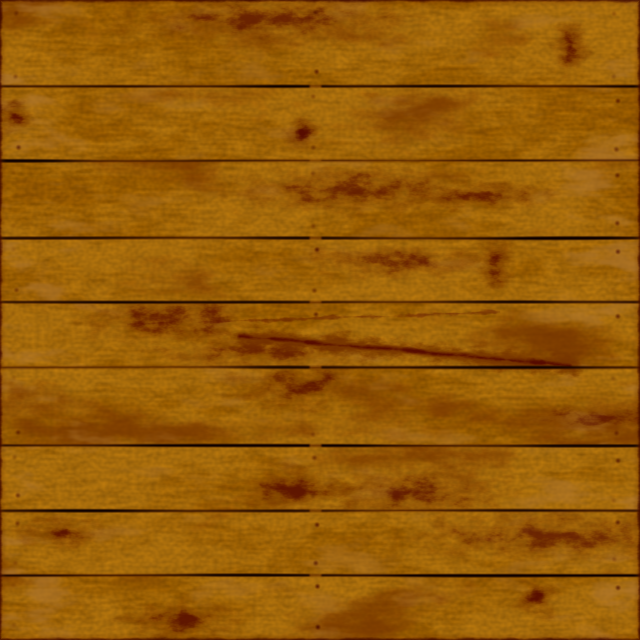
A Shadertoy shader for this texture:

```glsl
// Nine weathered, honey-brown boards stacked across the canvas.
// Stretched gradient noise makes the grain; hashed ellipses make the stains;
// distance functions draw the dark gaps, nails and two long splits.

const int PLANKS = 9;
const float SEAMS[10] = float[10](0.0, 0.101, 0.202, 0.304, 0.426,
                                  0.528, 0.628, 0.749, 0.865, 1.0);
const vec3 HONEY = vec3(0.65, 0.42, 0.045);
const vec3 BROWN = vec3(0.56, 0.325, -0.02);
const vec3 UMBER = vec3(0.45, 0.19, -0.02);
const vec3 RUST  = vec3(0.32, 0.02, 0.0);
const vec3 PALE  = vec3(0.68, 0.46, 0.18);
const vec3 GAP   = vec3(0.10, 0.0, 0.0);
const float GAP_HALF = 0.0017;
const float NAIL_RADIUS = 0.0028;
const float NAIL_INSET = 0.020;
const float NAIL_MIDDLE = 0.493;
const float NAIL_SPACING = 0.468;
const int STAINS_PER_PLANK = 2;
const vec4 MAIN_SPLIT = vec4(0.375, 0.474, 0.890, 0.430);
const vec4 FAINT_SPLIT = vec4(0.200, 0.494, 0.780, 0.512);

vec2 hash2(vec2 p) {
    vec3 q = fract(p.xyx * vec3(0.1031, 0.1030, 0.0973));
    q += dot(q, q.yzx + 33.33);
    return fract((q.xx + q.yz) * q.zy);
}

float cornerSlope(vec2 cell, vec2 offset) {
    float angle = 6.2832 * hash2(cell).x;
    return dot(vec2(cos(angle), sin(angle)), offset);
}

// Gradient noise, roughly -0.7 to 0.7
float noise(vec2 p) {
    vec2 i = floor(p), f = p - i, e = vec2(0.0, 1.0);
    vec2 u = f * f * f * (f * (f * 6.0 - 15.0) + 10.0);
    return mix(mix(cornerSlope(i, f), cornerSlope(i + e.yx, f - e.yx), u.x),
               mix(cornerSlope(i + e, f - e), cornerSlope(i + 1.0, f - 1.0), u.x), u.y);
}

float fbm(vec2 p) {
    float sum = 0.0, gain = 0.6;
    for (int k = 0; k < 4; k++) {
        sum += gain * noise(p);
        p = p * 2.03 + 17.3;
        gain *= 0.55;
    }
    return sum;
}

// x: distance to the segment, y: position along it
vec2 segment(vec2 p, vec4 ends) {
    vec2 a = p - ends.xy, b = ends.zw - ends.xy;
    float t = clamp(dot(a, b) / dot(b, b), 0.0, 1.0);
    return vec2(length(a - b * t), t);
}

float below(float d, float limit, float soft) {
    return 1.0 - smoothstep(limit - soft, limit + soft, d);
}

void mainImage(out vec4 fragColor, in vec2 fragCoord) {
    vec2 uv = fragCoord / iResolution.xy;
    float px = 1.0 / min(iResolution.x, iResolution.y);

    // Board under this point
    int plank = 0;
    for (int i = 1; i < PLANKS; i++) if (uv.y > SEAMS[i]) plank = i;
    float low = SEAMS[plank], high = SEAMS[plank + 1];
    float id = float(plank);
    vec2 seed = 40.0 + id * vec2(13.7, 29.1);

    // Grain: broad tone, ring figure, fine fibres and specks
    float broad = fbm(uv * vec2(3.0, 8.0) + seed);
    float warp = noise(uv * vec2(5.0, 11.0) + seed + 7.0);
    float figure = sin(60.0 * (uv.y + 0.12 * warp) + 26.0 * broad);
    float fibre = noise(uv * vec2(26.0, 170.0) + seed);
    float mottle = fbm(uv * vec2(28.0, 50.0) + seed);
    float speck = noise(uv * vec2(130.0, 160.0) + seed);
    float tone = 0.57 + 0.9 * broad + 0.05 * figure + 0.12 * fibre + 0.22 * mottle
               + 0.2 * (hash2(vec2(id, 5.0)).x - 0.5);
    vec3 col = mix(BROWN, HONEY, smoothstep(0.1, 0.75, tone));
    col *= 1.0 + 0.08 * fibre + 0.09 * mottle + 0.12 * speck;

    // Large soft shadows, red-brown and running along the board
    float shade = fbm(uv * vec2(2.6, 7.0) + seed.yx + 3.0) + 0.2 * mottle;
    col = mix(col, UMBER, 0.75 * smoothstep(0.10, 0.45, shade));

    // Pale scuffs, heavier near the board ends
    float ends = smoothstep(0.28, 0.50, abs(uv.x - 0.5));
    float scuff = fbm(uv * vec2(7.0, 20.0) + seed + 61.0);
    col = mix(col, PALE, (0.4 + 0.3 * ends) * smoothstep(0.10, 0.42, scuff + 0.08 * ends));

    // Rusty stains: a wide thin halo around a dense ragged heart
    float ragged = fbm(uv * vec2(26.0, 48.0) + seed + 23.0);
    for (int k = 0; k < STAINS_PER_PLANK; k++) {
        vec2 place = hash2(vec2(id * 3.1 + 2.0, float(k) + 11.0));
        vec2 size = hash2(vec2(id + 31.0, float(k) * 5.7 + 3.0));
        vec2 center = vec2(place.x, mix(low, high, 0.2 + 0.6 * place.y));
        vec2 radius = vec2(mix(0.016, 0.16, size.x * size.x), mix(0.010, 0.030, size.y));
        float d = length((uv - center) / radius) + 1.6 * ragged;
        float strength = mix(0.9, 0.55, size.x);
        col = mix(col, UMBER, 0.85 * strength * below(d, 1.1, 0.9));
        col = mix(col, RUST, strength * below(d, 0.35, 0.5));
    }

    // Long splits with a reddish bleed, broken along their length
    vec2 wobble = vec2(0.0, 0.003 * noise(vec2(uv.x * 18.0, 3.5)));
    vec2 split = segment(uv + wobble, MAIN_SPLIT);
    col = mix(col, UMBER, 0.85 * below(split.x + 0.025 * ragged, 0.010, 0.011));
    float splitWidth = 0.0016 + 0.009 * ragged + 0.001 * split.y;
    col = mix(col, RUST, 0.9 * below(split.x, splitWidth, 0.002 + px));
    split = segment(uv - wobble, FAINT_SPLIT);
    col = mix(col, RUST, 0.4 * below(split.x + 0.009 * ragged, 0.001, 0.0025));

    // Nails in three columns, beside each seam
    float seamDist = min(uv.y - low, high - uv.y);
    float side = step(0.5 * (low + high), uv.y);
    for (int c = -1; c <= 1; c++) {
        vec2 jitter = hash2(vec2(id * 2.0 + side, float(c) + 9.0)) - 0.5;
        vec2 offset = vec2(uv.x - NAIL_MIDDLE - NAIL_SPACING * float(c), seamDist - NAIL_INSET);
        float d = length(offset - 0.010 * jitter);
        float strength = (c == 0 ? 0.55 : 0.35) + 0.6 * jitter.x;
        col = mix(col, RUST * 0.8, strength * below(d, NAIL_RADIUS, 0.0015 + px));
    }

    // Gaps: each has its own darkness, worn unevenly and bridged at the middle
    float seamId = id + side;
    float inner = (seamId < 0.5 || seamId > float(PLANKS) - 0.5) ? 0.0 : 1.0;
    float wear = noise(vec2(uv.x * 4.0, seamId * 7.3 + 0.4));
    float bridge = below(abs(uv.x - NAIL_MIDDLE), 0.009, 0.003);
    float depth = 0.78 + 0.3 * (hash2(vec2(seamId, 17.0)).x - 0.5) + 0.8 * wear;
    depth = clamp(depth, 0.4, 1.0) * (1.0 - 0.8 * bridge) * inner;
    float gapHalf = GAP_HALF * (1.0 + 0.9 * wear);
    float bow = 0.003 * noise(vec2(uv.x * 2.0, seamId * 3.7 + 0.5)) * (1.0 - 2.0 * side);
    float gapDist = abs(seamDist - 0.5 * bow);
    col = mix(col, UMBER * 0.9, 0.55 * inner * below(gapDist, 0.002, 0.003));
    col = mix(col, mix(RUST * 0.7, GAP * 0.5, depth), depth * below(gapDist, gapHalf, 0.0006 + px));

    // Darkened outer rim
    vec2 rim = min(uv, 1.0 - uv);
    float rimDist = min(rim.x, rim.y) + 0.004 * ragged;
    col = mix(col, UMBER, 0.5 * below(rimDist, 0.004, 0.008));
    col = mix(col, RUST * 0.7, 0.8 * below(rimDist, 0.002, 0.003));

    fragColor = vec4(clamp(col, 0.0, 1.0), 1.0);
}
```
